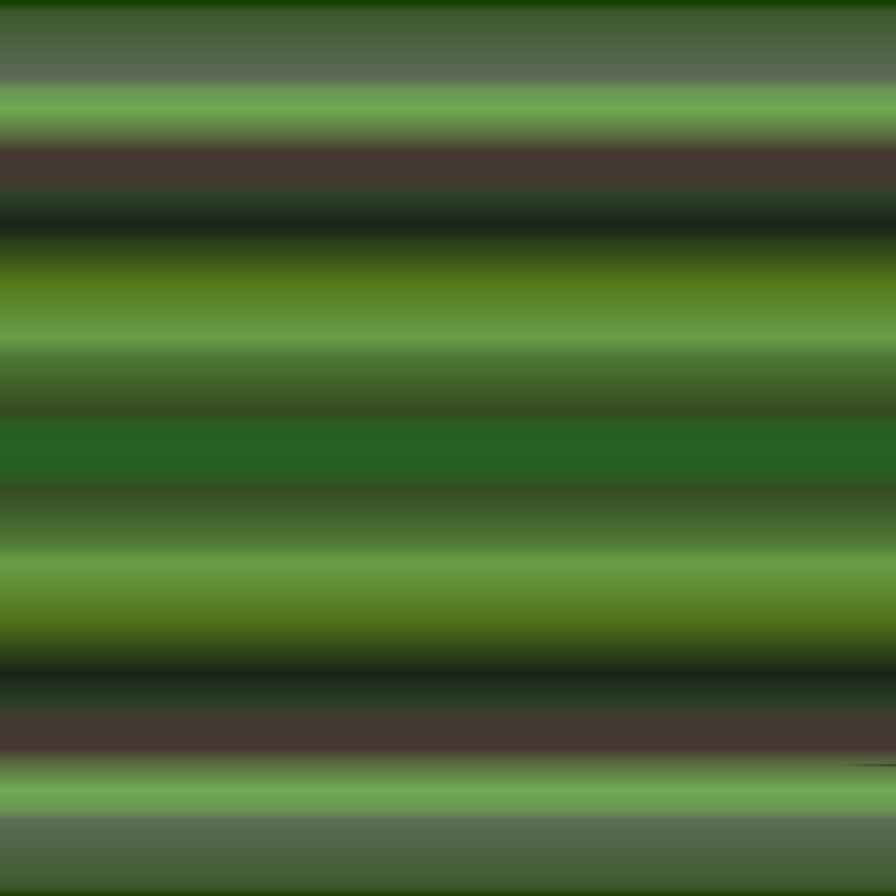
This background is drawn by a WebGL 1 fragment shader. Its source:

```glsl
precision highp float;
// Soft horizontal bands of green, slate and brown, mirrored about the middle.
// A chain of linear colour ramps runs outward from the mirror axis to both
// edges; one faint dark streak lies near the lower right edge.

uniform vec2 u_resolution;

#define AXIS_HEIGHT 0.498
#define STREAK_HEIGHT 0.146
#define STREAK_START 0.93
#define STREAK_WIDTH 0.0014
#define STREAK_STRENGTH 0.4

// Blends from the last colour to the next; start moves on to the new stop.
void ramp(inout vec3 color, inout float start, float d, float stop, vec3 next) {
  color = mix(color, next, clamp((d - start) / (stop - start), 0.0, 1.0));
  start = stop;
}

vec3 bands(float d) {
  vec3 forest = vec3(0.145, 0.39, 0.135);
  vec3 olive = vec3(0.21, 0.29, 0.135);
  vec3 moss = vec3(0.30, 0.46, 0.20);
  vec3 leaf = vec3(0.41, 0.615, 0.28);
  vec3 lime = vec3(0.32, 0.46, 0.10);
  vec3 night = vec3(0.10, 0.143, 0.09);
  vec3 pine = vec3(0.165, 0.25, 0.16);
  vec3 umber = vec3(0.245, 0.235, 0.185);
  vec3 brown = vec3(0.28, 0.22, 0.20);
  vec3 bright = vec3(0.435, 0.67, 0.33);
  vec3 slate = vec3(0.36, 0.42, 0.34);
  vec3 fern = vec3(0.24, 0.35, 0.17);
  vec3 rim = vec3(0.10, 0.25, 0.0);

  vec3 color = forest;
  float start = 0.0;
  // Inner bands
  ramp(color, start, d, 0.028, vec3(0.16, 0.36, 0.13));
  ramp(color, start, d, 0.044, olive);
  ramp(color, start, d, 0.101, moss);
  ramp(color, start, d, 0.125, leaf);
  ramp(color, start, d, 0.189, lime);
  ramp(color, start, d, 0.250, night);
  // Outer bands
  ramp(color, start, d, 0.283, pine);
  ramp(color, start, d, 0.294, umber);
  ramp(color, start, d, 0.333, brown);
  ramp(color, start, d, 0.350, vec3(0.35, 0.42, 0.25));
  ramp(color, start, d, 0.380, bright);
  ramp(color, start, d, 0.403, vec3(0.41, 0.58, 0.32));
  ramp(color, start, d, 0.414, slate);
  ramp(color, start, d, 0.488, fern);
  ramp(color, start, d, 0.499, rim);
  return color;
}

void main() {
  vec2 uv = gl_FragCoord.xy / u_resolution;
  vec3 color = bands(abs(uv.y - AXIS_HEIGHT));

  // Thin streak that strengthens towards the right edge
  float offset = (uv.y - STREAK_HEIGHT) / STREAK_WIDTH;
  float streak = exp(-offset * offset) * smoothstep(STREAK_START, 1.0, uv.x);
  color *= 1.0 - STREAK_STRENGTH * streak;

  gl_FragColor = vec4(color, 1.0);
}
```
